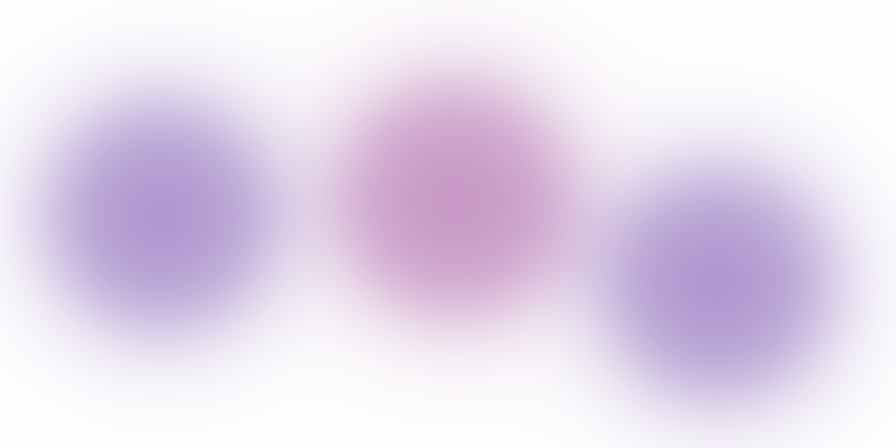
Give the GLSL for this background, as a Shadertoy shader.

```glsl
// Three soft, heavily blurred discs (violet, pink, violet) on white.
// Each disc has a closed-form blurred edge; their tints are absorbed
// from the white paper additively, so neighbouring glows blend smoothly.

#define PAPER       vec3(0.998, 0.997, 0.998)
#define VIOLET      vec3(0.685, 0.590, 0.810)
#define PINK        vec3(0.785, 0.595, 0.775)
#define BLUR        0.102   // standard deviation of the edge blur
#define CORE_ROUND  0.055   // rounds the profile at the disc centre
#define DISC_COUNT  3

// Coverage of a blurred disc, using a logistic fit to the normal integral.
float blurredDisc(vec2 offset, float radius) {
    float dist = sqrt(dot(offset, offset) + CORE_ROUND * CORE_ROUND);
    return 1.0 / (1.0 + exp(1.702 * (dist - radius) / BLUR));
}

void mainImage(out vec4 fragColor, in vec2 fragCoord) {
    // Canvas is two units wide and one unit high
    vec2 uv = fragCoord / iResolution.xy * vec2(2.0, 1.0);

    // Disc centre (xy) and radius (z)
    vec3 discs[DISC_COUNT] = vec3[DISC_COUNT](
        vec3(0.359, 0.518, 0.256),
        vec3(1.014, 0.555, 0.266),
        vec3(1.602, 0.367, 0.256)
    );

    // Subtract each tint from the paper in proportion to its coverage
    vec3 color = PAPER;
    for (int i = 0; i < DISC_COUNT; i++) {
        vec3 tint = (i == 1) ? PINK : VIOLET;
        color -= (PAPER - tint) * blurredDisc(uv - discs[i].xy, discs[i].z);
    }

    fragColor = vec4(clamp(color, 0.0, 1.0), 1.0);
}
```
